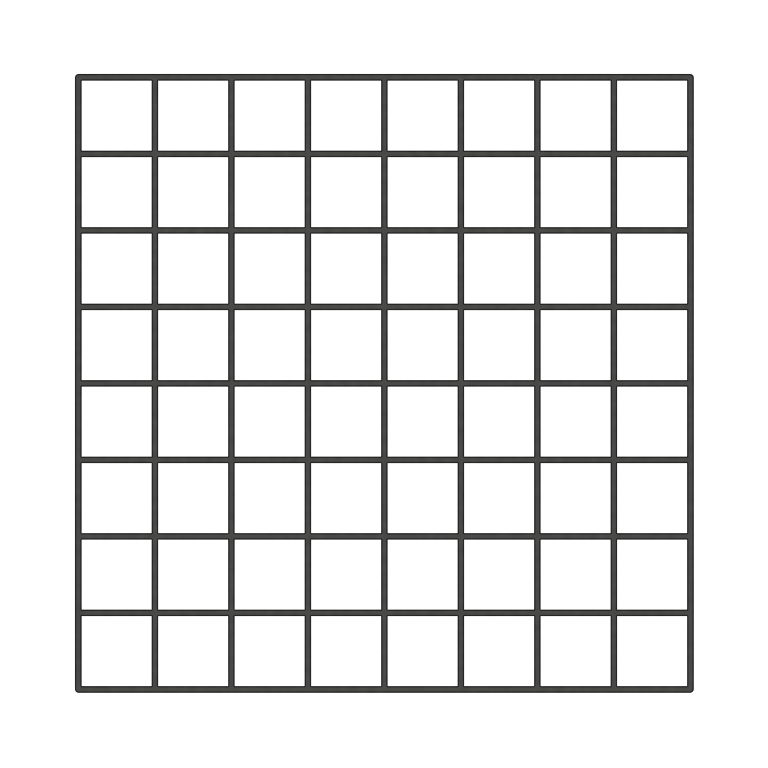
Give the GLSL for this pattern, as a three.js fragment shader.

```glsl
// Square wire grid of eight by eight open cells on white, with a rounded outer frame.
// A distance field cuts the cells out of the frame; depth inside the metal shades
// each bar from a dark rim to a grey core, with a faint gradient-noise grain.

varying vec2 vUv;

const float CELLS = 8.0;             // repeats across and up
const float PITCH = 0.0996;          // spacing of bar centres
const float BAR_WIDTH = 0.0084;
const float FRAME_OVERHANG = 0.0045; // frame edge beyond the outer bar centres
const float FRAME_RADIUS = 0.0050;
const float CELL_RADIUS = 0.0008;
const vec2 GRID_CENTER = vec2(0.5005, 0.5008);

const float RIM_START = 0.0010;      // depth at which the dark rim begins to fade
const float RIM_END = 0.0024;        // depth at which the core is reached
const vec3 PAPER = vec3(1.0);
const vec3 RIM_COLOR = vec3(0.15, 0.15, 0.15);
const vec3 CORE_COLOR = vec3(0.285, 0.285, 0.278);

const float GRAIN_SCALE = 90.0;
const float GRAIN_AMOUNT = 0.025;

vec2 hashGradient(vec2 cell) {
  float angle = 6.2832 * fract(sin(dot(cell, vec2(127.1, 311.7))) * 43758.5);
  return vec2(cos(angle), sin(angle));
}

float gradientNoise(vec2 p) {
  vec2 i = floor(p);
  vec2 f = fract(p);
  vec2 u = f * f * f * (f * (f * 6.0 - 15.0) + 10.0);
  vec2 e = vec2(1.0, 0.0);
  float low = mix(dot(hashGradient(i), f),
                  dot(hashGradient(i + e.xy), f - e.xy), u.x);
  float high = mix(dot(hashGradient(i + e.yx), f - e.yx),
                   dot(hashGradient(i + e.xx), f - e.xx), u.x);
  return mix(low, high, u.y);
}

float roundedBox(vec2 p, float halfSize, float radius) {
  vec2 q = abs(p) - halfSize + radius;
  return length(max(q, 0.0)) + min(max(q.x, q.y), 0.0) - radius;
}

// Signed distance to the metal, negative inside it.
float gridDistance(vec2 p) {
  float halfSpan = 0.5 * CELLS * PITCH;
  float frame = roundedBox(p, halfSpan + FRAME_OVERHANG, FRAME_RADIUS);

  vec2 cell = clamp(floor((p + halfSpan) / PITCH), 0.0, CELLS - 1.0);
  vec2 local = p + halfSpan - (cell + 0.5) * PITCH;
  float opening = roundedBox(local, 0.5 * (PITCH - BAR_WIDTH), CELL_RADIUS);
  return max(frame, -opening);
}

void main() {
  vec2 p = vUv - GRID_CENTER;
  float d = gridDistance(p);
  float pixel = max(fwidth(vUv.x), 0.00001);

  // Bar shading from rim to core
  float core = smoothstep(RIM_START, RIM_END, -d);
  vec3 metal = mix(RIM_COLOR, CORE_COLOR, core);
  metal += GRAIN_AMOUNT * gradientNoise(vUv * GRAIN_SCALE);

  // Smooth coverage over the white ground
  float coverage = clamp(0.5 - d / pixel, 0.0, 1.0);
  gl_FragColor = vec4(mix(PAPER, metal, coverage), 1.0);
}
```
